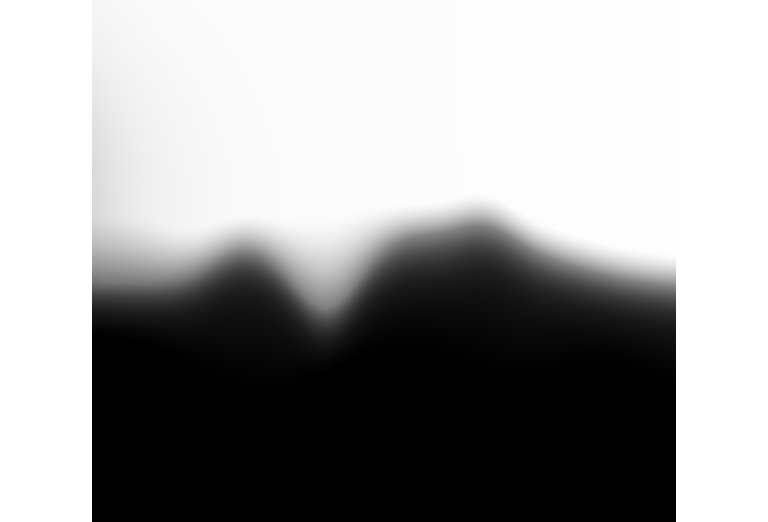
Write a Shadertoy shader that draws this background.

```glsl
// A blurred black ridge under a pale sky, held in a panel between white margins.
// Gaussian bumps shape a mid-grey ridge line and a lower black line; the tone
// fades from sky to black around them, with a soft grey haze on the left.

const float PANEL_LEFT   = 0.1198;
const float PANEL_RIGHT  = 0.8802;
const float MARGIN_TONE  = 1.0;
const float SKY_LEFT     = 0.982;
const float SKY_RIGHT    = 0.996;
const float RIDGE_TONE   = 0.5;    // tone on the ridge line
const float SHADOW_TONE  = 0.12;   // faint grey lingering below the ridge
const float RIDGE_HEIGHT = 0.4598;
const float RIDGE_SLOPE  = -0.0206;
const float FLOOR_HEIGHT = 0.356;
const float FLOOR_SLOPE  = -0.059;
const float HAZE_AMOUNT  = 0.14;
const float HAZE_HEIGHT  = 0.617;
const float HAZE_SPREAD  = 0.19;
const float HAZE_REACH   = 0.072;

float bump(float x, float center, float spread) {
    float d = (x - center) / spread;
    return exp(-0.5 * d * d);
}

// Height of the mid-grey line
float ridgeLine(float x) {
    return RIDGE_HEIGHT + RIDGE_SLOPE * (x - PANEL_LEFT)
         + 0.0575 * bump(x, 0.319, 0.043)     // left hill
         - 0.0690 * bump(x, 0.428, 0.035)     // valley
         + 0.0270 * bump(x, 0.527, 0.046)     // shoulder
         + 0.0805 * bump(x, 0.612, 0.117)     // broad hill
         + 0.0345 * bump(x, 0.6315, 0.0365);  // summit
}

// Height below which all is black
float floorLine(float x) {
    return FLOOR_HEIGHT + FLOOR_SLOPE * (x - PANEL_LEFT)
         - 0.0996 * bump(x, 0.3385, 0.078)
         - 0.0536 * bump(x, 0.6705, 0.0586)
         - 0.0610 * bump(x, 0.911, 0.065);
}

// Distance over which the ridge melts into the sky
float skyBlur(float x) {
    return 0.065 + 0.11 * bump(x, 0.428, 0.042) + 0.075 * bump(x, 0.143, 0.078);
}

// Distance over which the ridge sinks into shadow
float shadowBlur(float x) {
    return 0.061 + 0.019 * bump(x, 0.58, 0.10);
}

float skyTone(vec2 p, float rise) {
    float sky = mix(SKY_LEFT, SKY_RIGHT, p.x);
    float t = clamp(rise / skyBlur(p.x), 0.0, 1.0);
    return mix(RIDGE_TONE, sky, 1.0 - pow(1.0 - t, 1.6));
}

float shadowTone(vec2 p, float ridge) {
    float depth = max(ridge - p.y, 0.0);
    float base = floorLine(p.x);
    float lift = clamp((p.y - base) / (ridge - base), 0.0, 1.0);
    float core = exp(-1.9 * pow(depth / shadowBlur(p.x), 1.2));
    return SHADOW_TONE * pow(lift, 1.2)
         + (RIDGE_TONE - SHADOW_TONE) * core * smoothstep(0.0, 0.3, lift);
}

void mainImage(out vec4 fragColor, in vec2 fragCoord) {
    vec2 p = fragCoord / iResolution.xy;

    // Sky above the ridge, shadow below it
    float ridge = ridgeLine(p.x);
    float rise = p.y - ridge;
    float tone = rise > 0.0 ? skyTone(p, rise) : shadowTone(p, ridge);

    // Haze fading away from the left side
    float haze = exp(-max(p.x - PANEL_LEFT, 0.0) / HAZE_REACH);
    tone *= 1.0 - HAZE_AMOUNT * haze * bump(p.y, HAZE_HEIGHT, HAZE_SPREAD);

    // Panel with smoothed sides
    float inset = min(p.x - PANEL_LEFT, PANEL_RIGHT - p.x);
    float panel = clamp(inset * iResolution.x + 0.5, 0.0, 1.0);
    fragColor = vec4(vec3(mix(MARGIN_TONE, tone, panel)), 1.0);
}
```
